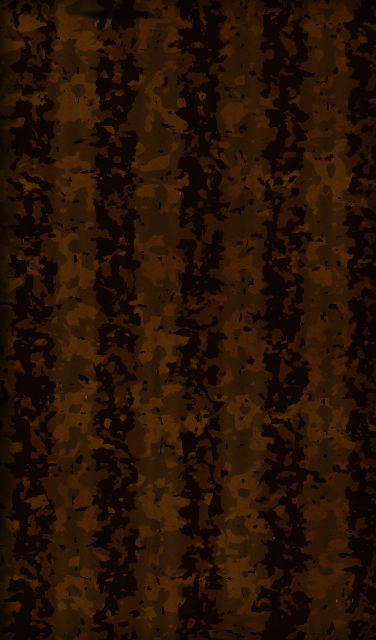
Reproduce this texture procedurally as a WebGL 1 fragment shader.

```glsl
precision highp float;
// Aged marbled paper: black-flecked vertical stripes over mottled amber brown.
uniform vec2 u_resolution;

#define STRIPE_PITCH 0.2232   // stripe spacing, in canvas widths
#define STRIPE_CENTRE 0.088   // middle of the first dark stripe
#define ROW_PITCH 0.2133      // height of one printed repeat
#define FLECK_CELLS 12.0      // fleck noise cells per repeat
#define BLOTCH_CELLS 7.0      // blotch noise cells per repeat
#define VARIATION 0.45        // difference between repeats
#define AMBER vec3(0.295, 0.155, 0.025)
#define RUSSET vec3(0.245, 0.107, 0.018)
#define OLIVE vec3(0.145, 0.080, 0.020)
#define UMBER vec3(0.170, 0.072, 0.018)
#define INK vec3(0.052, 0.017, 0.010)

float hash(vec2 p) {
  vec3 h = fract(vec3(p.xyx) * 0.1031);
  h += dot(h, h.yzx + 33.33);
  return fract((h.x + h.y) * h.z);
}

// Value noise whose cells wrap after the given period
float noise(vec2 p, float period) {
  vec2 i = floor(p), f = fract(p);
  vec2 a = mod(i, period), b = mod(i + 1.0, period);
  f = f * f * (3.0 - 2.0 * f);
  return mix(mix(hash(a), hash(vec2(b.x, a.y)), f.x),
             mix(hash(vec2(a.x, b.y)), hash(b), f.x), f.y);
}

float fbm(vec2 p, float period) {
  float sum = 0.0, gain = 0.57;
  for (int i = 0; i < 3; i++) {
    sum += gain * noise(p, period);
    p *= 2.0;
    period *= 2.0;
    gain *= 0.5;
  }
  return sum;
}

// Repeating mottle mixed with free mottle, so no two repeats are alike
float mottle(vec2 tile, float cells) {
  float printed = fbm(tile * cells, cells);
  float wear = fbm(tile * cells + 37.0, 997.0);
  float n = mix(printed, wear, VARIATION) - 0.5;
  return 0.5 + 1.35 * n;
}

void main() {
  vec2 uv = gl_FragCoord.xy / u_resolution;
  vec2 p = gl_FragCoord.xy / u_resolution.x;
  vec2 tile = vec2((p.x - STRIPE_CENTRE) / STRIPE_PITCH + 0.5, p.y / ROW_PITCH);

  // Irregular drift of the print
  vec2 q = p * 16.0 + 20.0;
  vec2 warp = vec2(noise(q, 997.0), noise(q + 51.0, 997.0)) - 0.5;
  vec2 t = tile + 0.13 * warp;

  // Dark stripes with ragged borders
  float ragged = 0.10 * (noise(p * 38.0 + 80.0, 997.0) - 0.5);
  float offset = abs(fract(tile.x + 0.05 * warp.x) - 0.5);
  float stripe = 1.0 - smoothstep(0.17, 0.31, offset + ragged);

  // Ground colour, slowly varying between gold and red
  float tone = noise(p * 5.0 + 9.0, 997.0);
  float gold = smoothstep(0.1, 0.95, tone + 0.25 - 0.3 * uv.x);
  vec3 color = mix(RUSSET, AMBER, gold);

  // Soft olive blotches, umber inside the stripes
  float blotch = mottle(t, BLOTCH_CELLS);
  float cover = smoothstep(-0.045, 0.045, blotch - mix(0.48, 0.43, stripe));
  float clearEdge = smoothstep(0.22, 0.34, offset) * (1.0 - smoothstep(0.36, 0.5, offset));
  cover *= 1.0 - 0.25 * clearEdge;
  color = mix(color, mix(OLIVE, UMBER, stripe), 0.85 * cover);

  // Sharp slanted ink flecks
  vec2 slanted = t + vec2(0.0, 1.0) * floor(t.x) * 0.37;
  float fleck = mottle(slanted + 0.03 * vec2(warp.y, -warp.x), FLECK_CELLS);
  float limit = mix(0.76, 0.46, stripe) + 0.12 * (tone - 0.5);
  color = mix(color, INK, 0.95 * smoothstep(-0.045, 0.045, fleck - limit));

  // Fine grain and faint vertical rubbing
  float grain = noise(p * 240.0, 4096.0) - 0.5;
  float rub = noise(vec2(p.x * 70.0, p.y * 5.0) + 13.0, 997.0) - 0.5;
  color *= 1.0 + 0.16 * grain + 0.14 * rub;

  // Worn dark borders
  float left = smoothstep(-0.01, 0.06, uv.x + 0.025 * warp.x);
  float right = 1.0 - 0.3 * smoothstep(0.92, 1.0, uv.x);
  float ends = smoothstep(-0.03, 0.04, uv.y) * smoothstep(-0.03, 0.05, 1.0 - uv.y);
  color *= mix(0.3, 1.0, left) * right * mix(0.55, 1.0, ends);

  // Dark smear near the top
  vec2 smear = (uv - vec2(0.32, 0.976)) / vec2(0.12, 0.008);
  smear.y += 0.5 * smear.x + 1.2 * warp.y;
  color = mix(color, INK * 0.6, 0.9 * (1.0 - smoothstep(0.5, 1.2, length(smear))));

  // Sparse pale scuffs
  vec2 g = p * 24.0;
  vec2 scuff = (fract(g) - 0.5) * vec2(1.0, 0.5);
  float rare = step(0.994, hash(floor(g) + 7.0));
  color += 0.22 * rare * (1.0 - smoothstep(0.02, 0.07, length(scuff)));

  gl_FragColor = vec4(color, 1.0);
}
```
